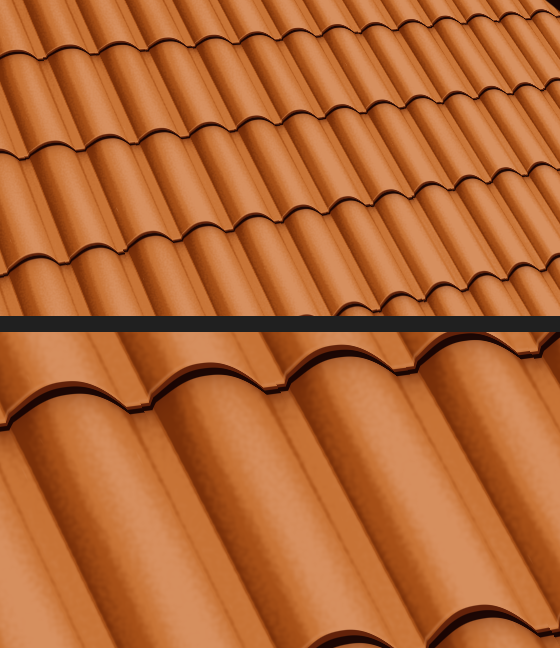
Top: the whole. Bottom: its middle third, enlarged.
Write a WebGL 2 fragment shader that draws this texture.

```glsl
#version 300 es
precision highp float;
// Rows of glazed clay roof tiles seen at a slant. Each point is projected back
// onto the roof plane, where x counts rolls and y counts rows; a roll profile
// bends the row edges and shades the clay, then lips and shadows are added.
uniform vec2 u_resolution;
out vec4 fragColor;

const vec3 BLACK = vec3(0.09, 0.015, 0.01);
const vec3 BROWN = vec3(0.31, 0.09, 0.04);
const vec3 UMBER = vec3(0.48, 0.19, 0.035);
const vec3 RUST = vec3(0.65, 0.31, 0.09);
const vec3 ORANGE = vec3(0.78, 0.45, 0.21);
const vec3 PEACH = vec3(0.84, 0.56, 0.37);

// Roof plane to canvas: step per roll, step per row, origin
const mat3 ROOF = mat3(0.1731, -0.0091, 0.027,
                       0.1088, 0.2674, -0.047,
                       0.1380, 0.1875, 1.0);
const float ROW_PITCH = 0.27;   // approximate row spacing in canvas heights
const float ROLL_HEIGHT = 0.11; // arch rise, in rows
const float ROLL_LEAN = 0.09;   // sideways shift of the crest, in rolls

float hash(vec2 p) {
    vec3 q = fract(vec3(p.xyx) * 0.1031);
    q += dot(q, q.yzx + 33.33);
    return fract((q.x + q.y) * q.z);
}

vec2 gradientAt(vec2 cell) {
    float a = 6.2832 * hash(cell);
    return vec2(cos(a), sin(a));
}

float gradientNoise(vec2 p) {
    vec2 i = floor(p), f = fract(p);
    vec2 w = f * f * f * (f * (f * 6.0 - 15.0) + 10.0);
    vec2 e = vec2(1.0, 0.0);
    float a = dot(gradientAt(i), f);
    float b = dot(gradientAt(i + e.xy), f - e.xy);
    float c = dot(gradientAt(i + e.yx), f - e.yx);
    float d = dot(gradientAt(i + e.xx), f - e.xx);
    return mix(mix(a, b, w.x), mix(c, d, w.x), w.y);
}

float bump(float x, float center, float width) {
    float d = (x - center) / width;
    return exp(-d * d);
}

// Height of the round roll across one repeat; the pan around it is flat
float rollProfile(float u) {
    float t = clamp((u - 0.06) / 0.82, 0.0, 1.0);
    return 1.0 - pow(abs(2.0 * t - 1.0), 2.3);
}

// Clay colour ramp from deep crease to sheen
vec3 clay(float tone) {
    vec3 c = mix(UMBER, RUST, smoothstep(0.0, 0.33, tone));
    c = mix(c, ORANGE, smoothstep(0.33, 0.66, tone));
    return mix(c, PEACH, smoothstep(0.66, 1.0, tone));
}

// Light across the roll (u) and down the tile (v)
float tileTone(float u, float v) {
    float crease = smoothstep(0.05, 0.10, u) * (1.0 - smoothstep(0.10, 0.38, u));
    float sheen = bump(u, 0.55, 0.21);
    float foot = bump(u, 0.86, 0.035);
    float shade = exp(-v * 10.0);
    return 0.66 + 0.28 * sheen - 0.54 * crease - 0.12 * bump(u, 0.10, 0.02)
         - 0.2 * foot - 0.22 * shade + 0.06 * v;
}

// Lip above a row edge and cast shadow below it; d is positive below the edge
vec3 drawEdge(vec3 color, float d, float height, float px) {
    float lip = mix(0.004, 0.0065, height);
    float shadow = mix(0.0035, 0.0065, height);
    float soft = 0.7 * px;
    color = mix(color, PEACH, 0.35 * bump(d, -lip - 0.0025, 0.0016));
    color = mix(color, BROWN, 0.6 * smoothstep(-soft, soft, d) * exp(-max(d, 0.0) / 0.009));
    float face = smoothstep(-lip - soft, -lip + soft, d) * (1.0 - smoothstep(-soft, soft, d));
    color = mix(color, mix(UMBER, BROWN, 0.55), face);
    float dark = smoothstep(-0.001 - soft, -0.001 + soft, d)
               * (1.0 - smoothstep(shadow - soft, shadow + soft, d));
    return mix(color, BLACK, 0.96 * dark);
}

void main() {
    float px = 1.0 / u_resolution.y;
    vec2 p = gl_FragCoord.xy * px;
    p.y = 1.0 - p.y;
    vec3 q = inverse(ROOF) * vec3(p, 1.0);
    vec2 roof = q.xy / q.z;

    // Position across the roll, corrected for its raised, leaning crest
    float column = floor(roof.x);
    float u = fract(roof.x);
    u -= ROLL_LEAN * rollProfile(u - 0.05);
    float height = rollProfile(u);

    // Nearest row edge, with a slight misfit from tile to tile
    float rowPos = roof.y + ROLL_HEIGHT * height;
    float edge = floor(rowPos + 0.5);
    float misfit = 0.018 * (hash(vec2(column, edge) + 40.0) - 0.5);
    float offset = rowPos - edge + misfit;
    float row = offset < 0.0 ? edge - 1.0 : edge;
    float v = offset < 0.0 ? 1.0 + offset : offset;

    // Clay tone with broad light, tile variation, streaks and grain
    float tone = tileTone(u, v);
    tone += 0.08 * (p.x - 0.9) + 0.04 * (p.y - 0.5);
    tone += 0.07 * (hash(vec2(column, row) + 70.0) - 0.5) * smoothstep(0.0, 0.06, min(u, 1.0 - u));
    tone += 0.07 * gradientNoise(roof * vec2(5.0, 1.6) + 20.0);
    tone += 0.07 * gradientNoise(p * 150.0);
    vec3 color = clay(tone);
    float scuff = smoothstep(0.5, 0.7, gradientNoise(roof * vec2(19.0, 9.0) + 50.0));
    color = mix(color, PEACH, 0.3 * scuff);

    color = drawEdge(color, offset * ROW_PITCH, height, px);

    // Dark gap beyond the roof corner
    float beyond = 0.62 * p.x - 0.78 * p.y - 1.07;
    color = mix(color, BLACK, smoothstep(-px, px, beyond));
    fragColor = vec4(color, 1.0);
}
```
